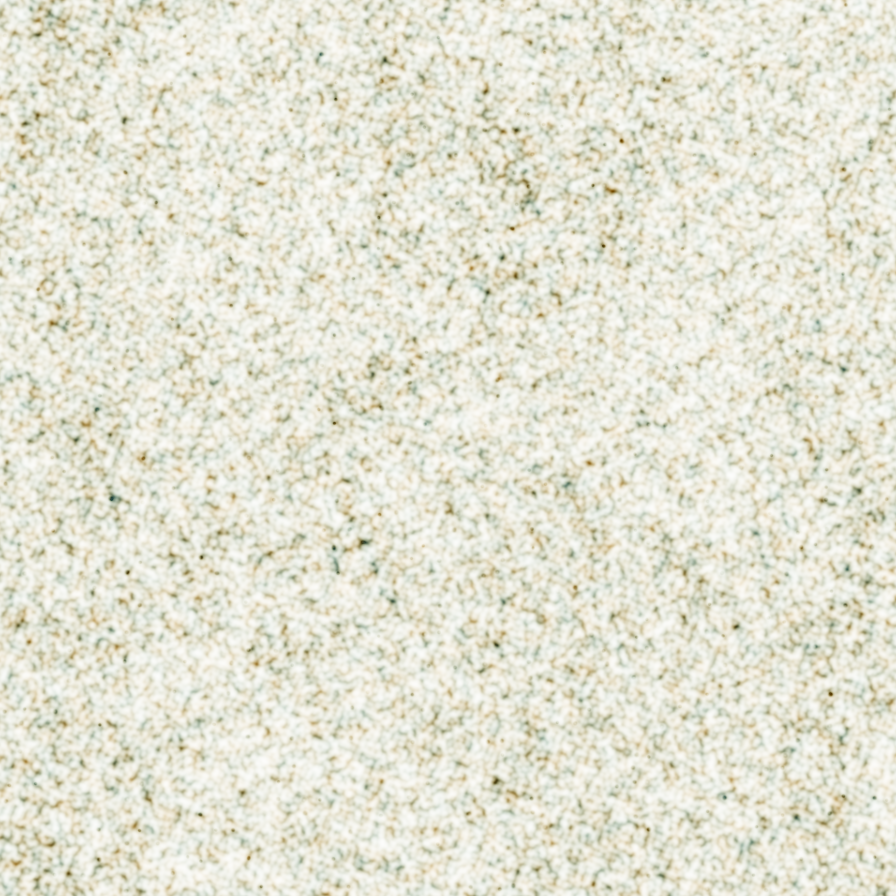
Write a three.js fragment shader that draws this texture.

```glsl
varying vec2 vUv;

// Feature frequencies, in cycles per canvas width
const float FINE_FREQ = 145.0;
const float GRAIN_FREQ = 85.0;
const float CLUMP_FREQ = 40.0;
const float PATCH_FREQ = 14.0;
const float DRIFT_FREQ = 4.0;
const float TINT_FREQ = 52.0;
const float SPECK_FREQ = 60.0;

// Strengths of the layers; their squares sum to about one
const float FINE_AMOUNT = 0.64;
const float GRAIN_AMOUNT = 0.58;
const float CLUMP_AMOUNT = 0.39;
const float PATCH_AMOUNT = 0.22;
const float DRIFT_AMOUNT = 0.17;

// Tone: darkness follows a skewed, log-normal spread
const float MEDIAN_DARKNESS = 0.090;
const float TONE_SPREAD = 0.55;
const float MAX_DARKNESS = 0.72;

// Sparse dark specks, sized in speck cells
const float SPECK_SHARE = 0.10;
const float SPECK_RADIUS = 0.24;
const float SPECK_DEPTH = 1.3;

// Pigment: light absorbed per unit of darkness, and its warm shift
const vec3 ABSORPTION = vec3(1.0, 1.03, 1.68);
const vec3 SATURATION = vec3(0.0, 0.0, 0.6);
const vec3 WARM_SHIFT = vec3(0.10, -0.02, -0.12);

const float TAU = 6.2831853;
const float NOISE_GAIN = 4.65; // brings the noise to unit deviation

vec3 hash3(vec2 cell) {
  vec3 p = fract(cell.xyx * vec3(0.1031, 0.1030, 0.0973));
  p += dot(p, p.yxz + 33.33);
  return fract((p.xxy + p.yzz) * p.zyx);
}

float cornerSlope(vec2 cell, vec2 corner, vec2 local) {
  float angle = TAU * hash3(cell + corner).x;
  return dot(vec2(cos(angle), sin(angle)), local - corner);
}

// Gradient noise with quintic fade
float gradientNoise(vec2 p) {
  vec2 cell = floor(p);
  vec2 f = p - cell;
  vec2 fade = f * f * f * (f * (f * 6.0 - 15.0) + 10.0);
  float low = mix(cornerSlope(cell, vec2(0.0, 0.0), f),
                  cornerSlope(cell, vec2(1.0, 0.0), f), fade.x);
  float high = mix(cornerSlope(cell, vec2(0.0, 1.0), f),
                   cornerSlope(cell, vec2(1.0, 1.0), f), fade.x);
  return NOISE_GAIN * mix(low, high, fade.y);
}

// Each layer is turned and shifted so that the lattices never line up
float layer(vec2 uv, float frequency, float angle) {
  float c = cos(angle);
  float s = sin(angle);
  vec2 turned = mat2(c, s, -s, c) * uv;
  return gradientNoise(turned * frequency + 200.0 + 37.0 * angle);
}

// One soft dot in a few of the cells, kept inside its own cell
float specks(vec2 uv) {
  vec2 p = uv * SPECK_FREQ;
  vec2 cell = floor(p);
  vec3 dice = hash3(cell + 411.0);
  vec2 center = mix(vec2(0.3), vec2(0.7), dice.xy);
  float size = SPECK_RADIUS * mix(0.7, 1.15, fract(dice.z * 57.0));
  float dotShape = 1.0 - smoothstep(0.25 * size, size, length(p - cell - center));
  return dotShape * step(dice.z, SPECK_SHARE);
}

void main() {
  // Grain field from fine to broad
  float grain = FINE_AMOUNT * layer(vUv, FINE_FREQ, 0.4)
              + GRAIN_AMOUNT * layer(vUv, GRAIN_FREQ, 1.1)
              + CLUMP_AMOUNT * layer(vUv, CLUMP_FREQ, 1.9)
              + PATCH_AMOUNT * layer(vUv, PATCH_FREQ, 2.6)
              + DRIFT_AMOUNT * layer(vUv, DRIFT_FREQ, 3.5);
  grain += SPECK_DEPTH * specks(vUv);

  // Tone and pigment
  float darkness = min(MEDIAN_DARKNESS * exp(TONE_SPREAD * grain), MAX_DARKNESS);
  float warmth = layer(vUv, TINT_FREQ, 4.3);
  vec3 color = 1.0 - ABSORPTION * darkness + SATURATION * darkness * darkness;
  color += WARM_SHIFT * warmth * darkness;

  gl_FragColor = vec4(clamp(color, 0.0, 1.0), 1.0);
}
```
